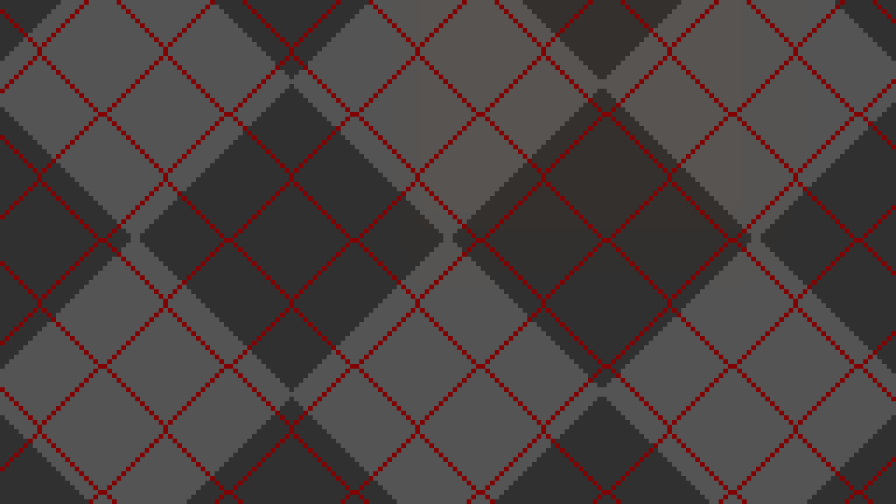
This pattern is drawn by a Shadertoy shader. Its source:

```glsl
#define ROWS 108.0            // square cells down the canvas
#define LINE_PERIOD 27.0      // cells between line crossings
#define LINE_ORIGIN vec2(89.0, 51.0)
#define CHECK_PERIOD 66.5     // cells between dark diamonds
#define CHECK_ORIGIN vec2(62.5, 51.0)
#define CHECK_RADIUS 32.8
#define LIGHT_GRAY vec3(0.330)
#define DARK_GRAY vec3(0.190)
#define LINE_RED vec3(0.505, 0.008, 0.012)
#define WARM_TINT vec3(0.010, 0.0, -0.010)
#define SAMPLES 4

// Horizontal and vertical distance to the nearest lattice point
vec2 latticeOffset(vec2 p, float period) {
    return abs(mod(p + 0.5 * period, period) - 0.5 * period);
}

// Dark diamonds whose tips almost touch
bool inDiamond(vec2 cellCenter) {
    vec2 d = latticeOffset(cellCenter - CHECK_ORIGIN, CHECK_PERIOD);
    return d.x + d.y < CHECK_RADIUS;
}

// One-cell-wide diagonal lines, mirrored about each lattice point
bool onLine(vec2 cell) {
    vec2 d = latticeOffset(cell - LINE_ORIGIN, LINE_PERIOD);
    return abs(d.x + d.y - floor(0.5 * LINE_PERIOD)) < 0.25;
}

// Faint warmth toward the upper right
float warmth(vec2 p) {
    return smoothstep(80.0, 92.0, p.x)
         * (1.0 - smoothstep(155.0, 180.0, p.x))
         * (1.0 - smoothstep(40.0, 72.0, p.y));
}

vec3 argyle(vec2 p) {
    vec2 cell = floor(p);
    if (onLine(cell)) return LINE_RED;
    vec3 cloth = inDiamond(cell + 0.5) ? DARK_GRAY : LIGHT_GRAY;
    return cloth + WARM_TINT * warmth(p);
}

void mainImage(out vec4 fragColor, in vec2 fragCoord) {
    // Average a grid of samples to smooth the cell edges
    vec3 color = vec3(0.0);
    vec2 corner = floor(fragCoord);
    for (int y = 0; y < SAMPLES; y++) {
        for (int x = 0; x < SAMPLES; x++) {
            vec2 q = corner + (vec2(x, y) + 0.5) / float(SAMPLES);
            q.y = iResolution.y - q.y;
            color += argyle(q * ROWS / iResolution.y);
        }
    }
    fragColor = vec4(color / float(SAMPLES * SAMPLES), 1.0);
}
```
